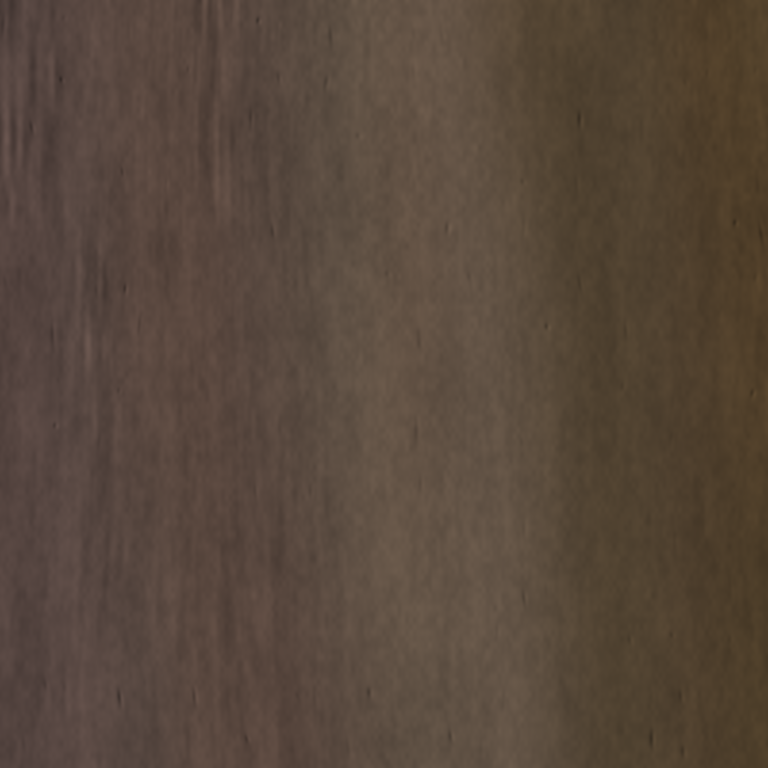
Write a WebGL 1 fragment shader that draws this texture.

```glsl
precision highp float;
uniform vec2 u_resolution;

#define BAND_CONTRAST 0.055
#define FIBRE_CONTRAST 0.045
#define SCRATCH_CONTRAST 0.17
#define MOTTLE_CONTRAST 0.042
#define CLOUD_CONTRAST 0.030
#define PORE_DEPTH 0.26
#define PORE_GRID vec2(30.0, 15.0)
#define PORE_SHARE 0.22
#define ARCH_CENTRE 0.22
#define ARCH_TAPER 0.30

float hash(vec2 p) {
  return fract(sin(dot(p, vec2(127.1, 311.7))) * 43758.5453);
}

float noise(vec2 p) {
  vec2 cell = floor(p);
  vec2 f = fract(p);
  f = f * f * (3.0 - 2.0 * f);
  float low = mix(hash(cell), hash(cell + vec2(1.0, 0.0)), f.x);
  float high = mix(hash(cell + vec2(0.0, 1.0)), hash(cell + vec2(1.0, 1.0)), f.x);
  return mix(low, high, f.y);
}

// Noise centred on zero, from -1 to 1
float signedNoise(vec2 p) {
  return 2.0 * noise(p) - 1.0;
}

// Broad tint across the board: plum, brown, pale taupe, olive
vec3 boardTint(vec2 uv) {
  vec3 plum = vec3(0.322, 0.262, 0.244);
  vec3 brown = vec3(0.347, 0.280, 0.246);
  vec3 taupe = vec3(0.388, 0.326, 0.272);
  vec3 umber = vec3(0.316, 0.257, 0.187);
  vec3 olive = vec3(0.308, 0.244, 0.160);
  float x = uv.x + 0.03 * signedNoise(vec2(uv.x * 3.0, uv.y * 2.0) + 4.0);
  x += 0.05 * (uv.y - 0.5);
  vec3 tint = mix(plum, brown, smoothstep(0.0, 0.26, x));
  tint = mix(tint, taupe, smoothstep(0.32, 0.52, x));
  tint = mix(tint, umber, smoothstep(0.60, 0.78, x));
  return mix(tint, olive, smoothstep(0.84, 1.0, x));
}

// Fibres lean towards the arch centre as they rise
vec2 bendGrain(vec2 uv) {
  float offset = uv.x - ARCH_CENTRE;
  float reach = exp(-offset * offset * 18.0);
  float bent = uv.x + offset * reach * ARCH_TAPER * uv.y;
  bent += 0.007 * signedNoise(vec2(uv.x * 5.0, uv.y * 5.0));
  return vec2(bent, uv.y);
}

// Short dark slits with a pale rim on one side
float pores(vec2 uv) {
  vec2 p = uv * PORE_GRID;
  vec2 cell = floor(p);
  vec2 centre = vec2(0.3) + 0.4 * vec2(hash(cell + 3.1), hash(cell + 8.7));
  vec2 d = (fract(p) - centre) / PORE_GRID;
  float size = hash(cell + 21.4);
  vec2 radius = vec2(0.0026, mix(0.004, 0.016, size * size));
  d.x -= d.y * 0.3 * (hash(cell + 5.9) - 0.5);
  float slit = exp(-dot(d / radius, d / radius));
  vec2 rimOffset = (d - vec2(0.0045, -0.002)) / radius;
  float rim = exp(-dot(rimOffset, rimOffset));
  float present = step(1.0 - PORE_SHARE, hash(cell + 13.3));
  float strength = hash(cell + 31.8);
  return present * mix(0.15, 1.0, strength * strength) * (0.55 * rim - slit);
}

void main() {
  vec2 uv = gl_FragCoord.xy / u_resolution;
  vec2 grain = bendGrain(uv);
  float leftness = 1.0 - smoothstep(0.30, 0.58, uv.x);
  float edges = max(leftness, 0.65 * smoothstep(0.80, 0.98, uv.x));

  // Wide soft bands and the narrower fibres between them
  float bands = signedNoise(grain * vec2(12.0, 1.5) + 17.0);
  bands += 0.8 * signedNoise(grain * vec2(28.0, 2.6) + 41.0);
  float fibres = signedNoise(grain * vec2(70.0, 9.0) + 9.0);
  fibres += 0.9 * signedNoise(grain * vec2(145.0, 22.0) + 63.0);

  // Fine raised scratches, gathered in patches
  float patches = smoothstep(0.45, 0.75, noise(grain * vec2(10.0, 3.5) + 25.0));
  float scratches = signedNoise(grain * vec2(120.0, 11.0) + 52.0);
  scratches *= patches * edges * mix(0.4, 1.0, smoothstep(0.3, 0.7, uv.y));

  // Soft speckle and cloudy unevenness
  float mottle = signedNoise(uv * vec2(115.0, 62.0) + 7.0);
  mottle += 0.8 * signedNoise(uv * vec2(200.0, 125.0) + 35.0);
  float clouds = signedNoise(uv * vec2(7.0, 4.0) + 80.0);
  clouds += 0.7 * signedNoise(uv * vec2(24.0, 11.0) + 71.0);

  float light = 1.0;
  light += BAND_CONTRAST * bands * mix(0.4, 1.0, leftness);
  light += FIBRE_CONTRAST * fibres * mix(0.5, 1.0, edges);
  light += SCRATCH_CONTRAST * scratches;
  light += MOTTLE_CONTRAST * mottle + CLOUD_CONTRAST * clouds;
  light += PORE_DEPTH * pores(grain);

  // Slight drift between warm and cool stains
  float stain = signedNoise(grain * vec2(11.0, 1.6) + 99.0);
  vec3 colour = boardTint(uv) * light;
  colour += 0.004 * stain * vec3(1.0, -0.3, -0.6);
  gl_FragColor = vec4(colour, 1.0);
}
```
